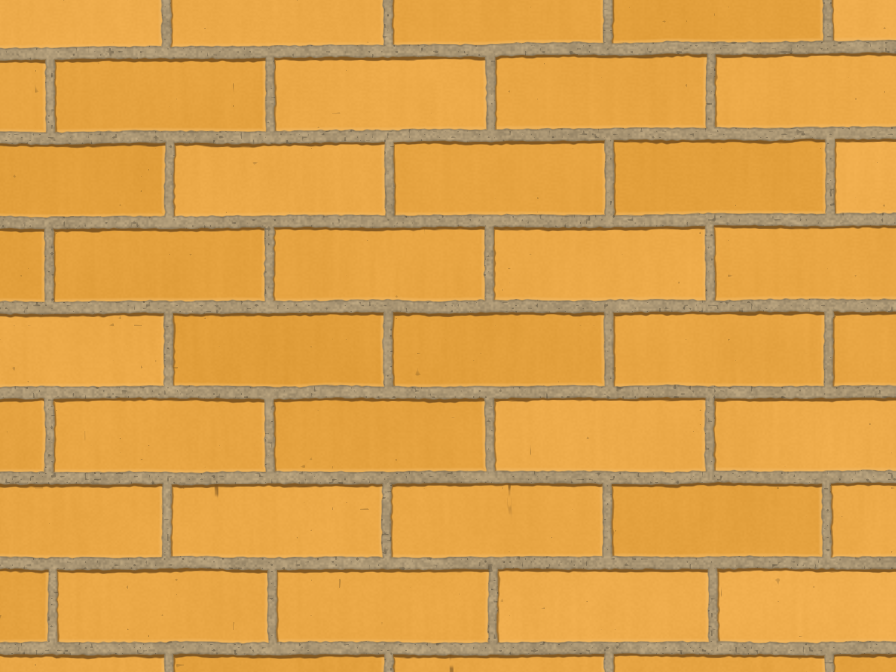
This texture is drawn by a Shadertoy shader. Its source:

```glsl
#define PITCH vec2(0.3278, 0.1272)
#define ORIGIN vec2(0.076, 0.035)
#define ROW_SHIFT 0.53
#define JOINT vec2(0.0140, 0.0185)
#define SHADOW vec2(0.0020, 0.0042)
#define WOBBLE 0.0028
#define TILT 0.009
#define BRICK_COLOR vec3(0.912, 0.652, 0.268)
#define MORTAR_COLOR vec3(0.665, 0.585, 0.450)
#define SHADOW_COLOR vec3(0.46, 0.31, 0.12)
#define RIM_COLOR vec3(0.95, 0.73, 0.40)
#define STAIN_CHANCE 0.12

float hash(vec2 p) {
    return fract(sin(dot(p, vec2(127.1, 311.7))) * 43758.5453);
}

float noise(vec2 p) {
    vec2 i = floor(p), f = fract(p);
    f = f * f * (3.0 - 2.0 * f);
    return mix(mix(hash(i), hash(i + vec2(1, 0)), f.x),
               mix(hash(i + vec2(0, 1)), hash(i + vec2(1, 1)), f.x), f.y);
}

float fbm(vec2 p) {
    float sum = 0.0, amp = 0.5;
    for (int i = 0; i < 4; i++) {
        sum += amp * noise(p);
        p = p * 2.03 + 17.3;
        amp *= 0.5;
    }
    return sum / 0.9375;
}

float boxDistance(vec2 p, vec2 halfSize) {
    vec2 d = abs(p) - halfSize;
    return length(max(d, 0.0)) + min(max(d.x, d.y), 0.0);
}

vec3 mortar(vec2 p) {
    float grain = noise(p * 310.0) * 0.6 + noise(p * 160.0) * 0.4;
    float blotch = fbm(p * 28.0);
    vec3 color = MORTAR_COLOR * (0.83 + 0.24 * grain + 0.12 * blotch);
    float pit = smoothstep(0.80, 0.95, noise(p * 220.0 + 40.0));
    return color * (1.0 - 0.22 * pit);
}

vec3 brick(vec2 p, vec2 q, vec2 id) {
    // Tone of each brick, with faint mottling and upright streaks
    float tone = hash(id + 3.7) - 0.5;
    vec3 color = BRICK_COLOR + tone * vec3(0.055, 0.060, 0.075);
    color += 0.030 * (fbm(p * 9.0) - 0.5);
    color += 0.014 * (noise(p * vec2(110.0, 12.0)) - 0.5);
    color += 0.018 * (noise(p * 330.0) - 0.5);

    // Sparse dark specks
    float speck = smoothstep(0.965, 0.995, noise(p * 95.0 + 8.0));
    color *= 1.0 - 0.16 * speck;

    // Narrow drip below the top edge of a few bricks
    float top = 0.5 * PITCH.y - q.y;
    float dripX = (hash(id + 9.1) - 0.6) * 0.5 * PITCH.x;
    float offset = q.x - dripX - 0.004 * (noise(p * 60.0) - 0.5);
    float drip = 1.0 - smoothstep(0.001, 0.0045, abs(offset));
    drip *= smoothstep(0.35, 0.75, noise(p * vec2(190.0, 75.0)));
    drip *= 1.0 - smoothstep(0.02, 0.065, top);
    drip *= step(hash(id + 21.3), STAIN_CHANCE);
    return mix(color, SHADOW_COLOR, 0.7 * drip);
}

void mainImage(out vec4 fragColor, in vec2 fragCoord) {
    float pixel = 1.0 / iResolution.y;
    vec2 p = fragCoord * pixel;

    // Slightly uneven courses
    vec2 wall = p - ORIGIN;
    wall.y -= TILT * (p.x - 0.67) * p.y * p.y;
    wall += WOBBLE * (vec2(noise(p * 14.0), noise(p * 14.0 + 31.0)) - 0.5);

    // Running bond with a small offset per course
    float row = floor(wall.y / PITCH.y);
    wall.x -= mod(row, 2.0) * ROW_SHIFT * PITCH.x;
    wall.x -= 0.006 * (hash(vec2(row, 5.0)) - 0.5);
    vec2 id = vec2(floor(wall.x / PITCH.x), row);
    vec2 q = wall - (id + 0.5) * PITCH;

    // Brick face with a rough outline
    vec2 halfSize = 0.5 * (PITCH - JOINT);
    float rough = 0.0022 * (noise(p * 130.0) - 0.5);
    float d = boxDistance(q, halfSize) + rough;
    vec3 face = brick(p, q, id);

    // Lit rim along the right and lower edges
    float rimGap = min(halfSize.x - q.x, halfSize.y + q.y);
    face = mix(face, RIM_COLOR, 0.55 * (1.0 - smoothstep(0.001, 0.006, rimGap)));

    // Shadow cast by the mortar along the top and left edges
    vec2 depth = SHADOW * (0.7 + 0.6 * noise(p * 45.0));
    vec2 gap = vec2(halfSize.x + q.x, halfSize.y - q.y) - rough;
    vec2 shade = 1.0 - smoothstep(depth - pixel, depth + pixel, gap);
    face = mix(face, SHADOW_COLOR, max(0.65 * shade.x, 0.9 * shade.y));

    // Mortar darkens where it meets the bricks
    vec3 joint = mortar(p);
    joint *= 1.0 - 0.16 * (1.0 - smoothstep(0.0, 0.004, d));

    float cover = 1.0 - smoothstep(-pixel, pixel, d);
    fragColor = vec4(mix(joint, face, cover), 1.0);
}
```
